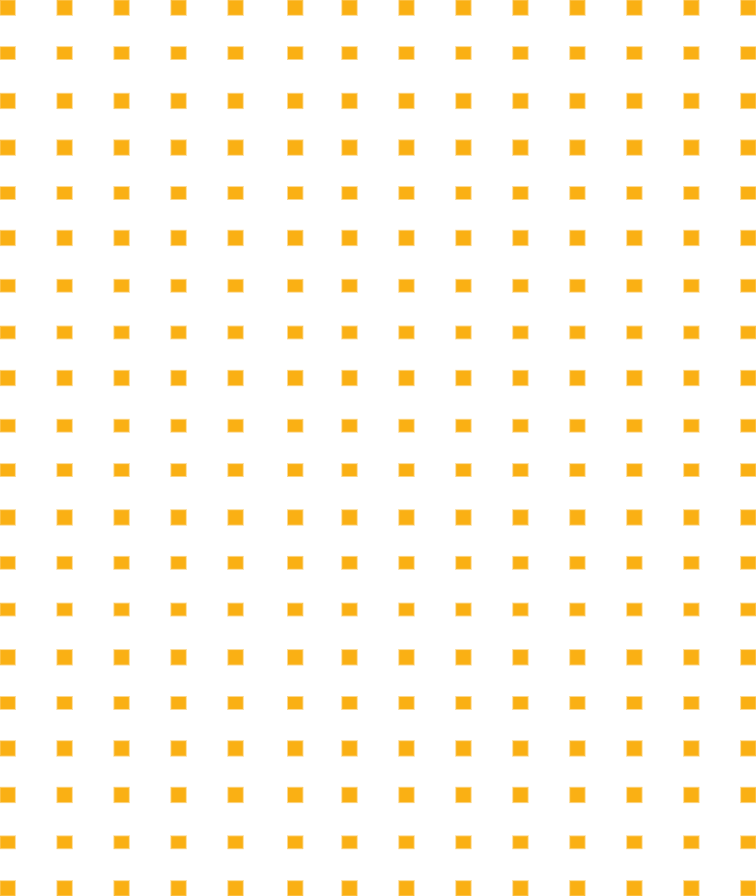
Reproduce this pattern procedurally as a Shadertoy shader.

```glsl
// Small amber blocks on white, in a grid of 14 columns by 20 rows that touches
// the canvas border. Each pixel finds its nearest block and measures a box
// distance; rows alternate irregularly between tall and short blocks.

const vec2  COUNT        = vec2(14.0, 20.0);     // columns, rows
const vec2  MARGIN       = vec2(0.0101, 0.0085); // border to first block centre
const float BLOCK_WIDTH  = 0.0204;               // share of canvas width
const float TALL_HEIGHT  = 0.0172;               // share of canvas height
const float SHORT_HEIGHT = 0.0144;
const int   TALL_ROWS    = 0xB492D;              // one bit per row, top row first
const float ODD_COLUMN   = 5.0;                  // column set out of step
const float ODD_SHIFT    = 0.0036;
const float EDGE_BLUR    = 0.0021;               // share of canvas height
const vec3  PAPER        = vec3(1.0);
const vec3  AMBER        = vec3(0.98, 0.69, 0.08);

// Uneven row spacing, in thousandths of the canvas height, top row first.
const float ROW_SHIFT[20] = float[20](
    0.0, -1.0, 0.7, 1.0, 0.0, -1.6, 0.0, 0.4, -0.5, 1.0,
    -1.2, -0.1, -1.2, -0.8, 0.8, 0.0, -1.0, -0.8, 0.3, 0.0);

float boxDistance(vec2 p, vec2 halfSize)
{
    vec2 d = abs(p) - halfSize;
    return length(max(d, 0.0)) + min(max(d.x, d.y), 0.0);
}

// Signed distance to the nearest block, in canvas heights.
float blockDistance(vec2 uv, float aspect)
{
    vec2 pitch = (1.0 - 2.0 * MARGIN) / (COUNT - 1.0);
    vec2 cell = clamp(floor((uv - MARGIN) / pitch + 0.5), vec2(0.0), COUNT - 1.0);
    int row = int(cell.y);

    // Block centre, with the spacing irregularities
    vec2 centre = MARGIN + cell * pitch;
    centre.x += cell.x == ODD_COLUMN ? ODD_SHIFT : 0.0;
    centre.y += 0.001 * ROW_SHIFT[row];

    // Block size for this row
    bool tall = ((TALL_ROWS >> row) & 1) == 1;
    vec2 size = vec2(BLOCK_WIDTH, tall ? TALL_HEIGHT : SHORT_HEIGHT);

    vec2 toHeights = vec2(aspect, 1.0);
    return boxDistance((uv - centre) * toHeights, 0.5 * size * toHeights);
}

void mainImage(out vec4 fragColor, in vec2 fragCoord)
{
    vec2 uv = fragCoord / iResolution.xy;
    uv.y = 1.0 - uv.y; // count rows from the top

    float dist = blockDistance(uv, iResolution.x / iResolution.y);
    float blur = max(EDGE_BLUR, 1.0 / iResolution.y);
    float ink = clamp(0.5 - dist / blur, 0.0, 1.0);

    fragColor = vec4(mix(PAPER, AMBER, ink), 1.0);
}
```
